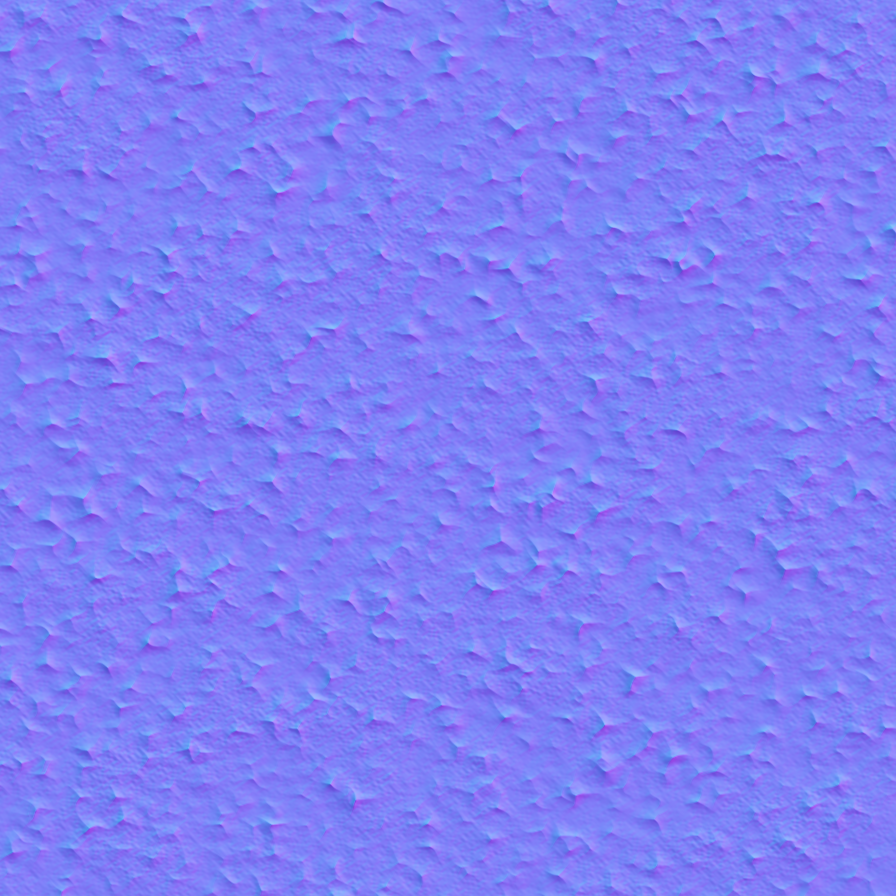
A WebGL 2 fragment shader for this texture map:

```glsl
#version 300 es
precision highp float;
// Normal map of a rough skin: scattered small peaks with short ridges and fine grain.

uniform vec2 u_resolution;
out vec4 fragColor;

const vec2 PEAKS = vec2(28.0, 34.0);            // peaks across the canvas
const vec3 FLAT_COLOR = vec3(0.499, 0.501, 0.973);
const float PEAK_HEIGHT = 0.053;
const float SAMPLE_STEP = 0.04;                 // slope sampling, in lattice cells
const float HALF_PI = 1.5708;

// Integer hash of a lattice cell, two values in 0..1
vec2 hash2(vec2 cell) {
    uvec2 v = uvec2(ivec2(cell)) * 1664525u + 1013904223u;
    v.x += v.y * 1664525u;
    v.y += v.x * 1664525u;
    v ^= v >> 16u;
    v.x += v.y * 1664525u;
    v.y += v.x * 1664525u;
    v ^= v >> 16u;
    return vec2(v & 0xffffu) / 65535.0;
}

// Two independent channels of smooth value noise
vec2 noise2(vec2 p) {
    vec2 cell = floor(p);
    vec2 f = p - cell;
    vec2 w = f * f * (3.0 - 2.0 * f);
    vec2 low = mix(hash2(cell), hash2(cell + vec2(1.0, 0.0)), w.x);
    vec2 high = mix(hash2(cell + vec2(0.0, 1.0)), hash2(cell + 1.0), w.x);
    return mix(low, high, w.y);
}

mat2 rotation(float angle) {
    float c = cos(angle), s = sin(angle);
    return mat2(c, s, -s, c);
}

// Pointed peak with three creased ridges: one up, two drooping sideways
float ridgedPeak(vec2 offset, float turn, float reach) {
    float angle = atan(offset.y, offset.x + 1e-5) - HALF_PI - turn;
    float crease = abs(sin(1.5 * angle));
    float d = length(offset) * (1.0 + 0.55 * crease) / reach;
    float fall = max(0.0, 1.0 - d);
    return fall * fall * fall;
}

// Sum of the jittered peaks around a point, a few of them tall
float peakField(vec2 p) {
    vec2 base = floor(p);
    float total = 0.0;
    for (int y = -1; y <= 1; y++) {
        for (int x = -1; x <= 1; x++) {
            vec2 cell = base + vec2(x, y);
            vec2 centre = cell + 0.5 + 0.86 * (hash2(cell) - 0.5);
            vec2 traits = hash2(cell + 307.0);
            float size = mix(0.4, 1.45, traits.x * traits.x);
            float reach = mix(0.85, 1.15, traits.x);
            float turn = 1.8 * (traits.y - 0.45);
            total += size * ridgedPeak(p - centre, turn, reach);
        }
    }
    return total;
}

// Surface height: peaks, soft swells, crumples and fine grain
float surfaceHeight(vec2 p) {
    vec2 warp = noise2(p * 2.3 + 17.0) - 0.5;
    vec2 swell = noise2(p * 0.6 + 41.0);
    float crumple = noise2(rotation(0.6) * p * 2.6 + 73.0).x;
    float grain = noise2(rotation(0.9) * p * 10.0 + 131.0).x;
    return PEAK_HEIGHT * mix(0.8, 1.2, swell.x) * peakField(p + 0.3 * warp)
         + 0.03 * swell.y + 0.015 * crumple + mix(0.003, 0.010, swell.y) * grain;
}

// Central differences, giving the direction the surface faces
vec2 surfaceTilt(vec2 p, float stepSize) {
    vec2 e = vec2(stepSize, 0.0);
    vec2 slope = vec2(surfaceHeight(p + e.xy) - surfaceHeight(p - e.xy),
                      surfaceHeight(p + e.yx) - surfaceHeight(p - e.yx));
    return -slope / (2.0 * stepSize);
}

// Encode tilt as colour, softly limiting the steepest peaks
vec3 normalColor(vec2 tilt) {
    vec2 t = vec2(0.85 * tilt.x + 0.2 * tilt.y, 1.05 * tilt.y);
    t /= sqrt(1.0 + 9.0 * dot(t, t));
    float facing = t.x + t.y;
    float blue = facing * (facing < 0.0 ? 0.34 : 0.16) - 0.5 * dot(t, t);
    return clamp(FLAT_COLOR + vec3(t, blue), 0.0, 1.0);
}

void main() {
    vec2 uv = gl_FragCoord.xy / u_resolution;
    vec2 tilt = surfaceTilt(uv * PEAKS, SAMPLE_STEP);
    fragColor = vec4(normalColor(tilt), 1.0);
}
```
